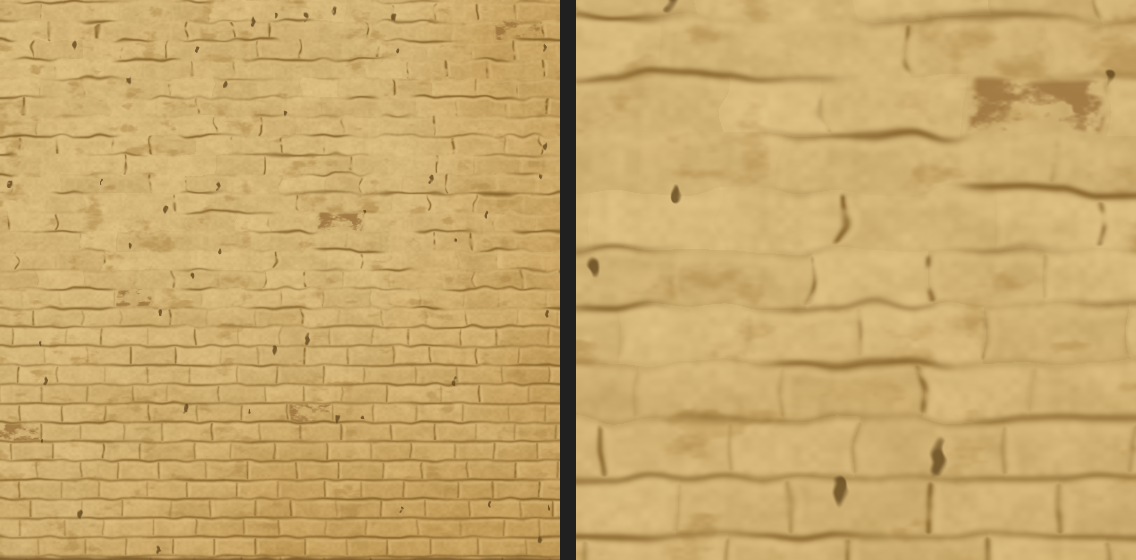
Left, the full canvas; right, a detail of the centre.
This texture is drawn by a WebGL 1 fragment shader. Its source:

```glsl
precision highp float;
// Sunlit brick wall under thick ochre paint, in an uneven running bond.
// Each joint is a shadow beside a highlight, broken up by noise; the paint
// fills the upper joints, and stains, chips and peeled bricks add wear.

uniform vec2 u_resolution;

float hash(vec2 p) {
  return fract(sin(dot(p, vec2(127.1, 311.7))) * 43758.5453);
}

float noise(vec2 p) {
  vec2 i = floor(p), f = fract(p);
  f = f * f * (3.0 - 2.0 * f);
  return mix(mix(hash(i), hash(i + vec2(1, 0)), f.x),
             mix(hash(i + vec2(0, 1)), hash(i + vec2(1, 1)), f.x), f.y);
}

float fbm(vec2 p) {
  float sum = 0.0, gain = 0.533;
  for (int i = 0; i < 4; i++) {
    sum += gain * noise(p);
    p = p * 2.03 + 17.3;
    gain *= 0.5;
  }
  return sum;
}

// Soft ridge of the given half width around zero
float ridge(float d, float w) {
  return exp(-d * d / (w * w));
}

// Sparse dark chips, one candidate per cell
float chips(vec2 p) {
  vec2 cell = floor(p);
  float present = step(0.87, hash(cell + 5.7));
  vec2 center = 0.3 + 0.4 * vec2(hash(cell + 1.3), hash(cell + 8.1));
  vec2 d = (fract(p) - center) * vec2(1.3, 0.8);
  d += 0.12 * (noise(p * 9.0) - 0.5);
  float size = mix(0.06, 0.15, hash(cell + 3.9));
  return present * (1.0 - smoothstep(size * 0.4, size, length(d)));
}

void main() {
  vec2 uv = gl_FragCoord.xy / u_resolution;
  float crisp = 1.0 - smoothstep(0.32, 0.55, uv.y + 0.12 * (fbm(uv * 5.0) - 0.5));

  // Brick grid with slightly wavering edges
  vec2 waver = vec2(noise(uv * 60.0), noise(uv * 45.0 + 31.0)) - 0.5;
  vec2 p = uv * vec2(12.8, 29.3) - vec2(0.0, 0.2);
  p += waver * mix(vec2(0.12, 0.26), vec2(0.05, 0.13), crisp);
  float row = floor(p.y);
  float x = p.x + 0.5 * mod(row, 2.0) + 0.25 * hash(vec2(row, 2.0));
  float edge = floor(x + 0.5);
  float dx = x - edge - 0.28 * (hash(vec2(edge, row)) - 0.5);
  float bed = floor(p.y + 0.5);
  float dy = p.y - bed;
  vec2 brick = vec2(edge - step(dx, 0.0), row);

  // Joint strength varies along each bed and from one upright to the next
  float bedBreak = noise(vec2(uv.x * 17.0, bed * 7.3));
  float bedDepth = mix(smoothstep(0.38, 0.88, bedBreak), 0.35 + 0.65 * bedBreak, crisp);
  float upBreak = hash(vec2(edge + 41.0, row)) * (0.5 + 0.7 * noise(p * vec2(3.0, 5.0)));
  float upDepth = mix(smoothstep(0.4, 0.95, upBreak), 0.25 + 0.65 * upBreak, crisp);
  float inRow = smoothstep(0.0, 0.12, fract(p.y)) * smoothstep(1.0, 0.85, fract(p.y));

  float shade = max(bedDepth * ridge(dy, 0.075), upDepth * ridge(dx, 0.026) * inRow);
  float shine = max((0.3 + 0.5 * bedBreak) * ridge(dy + 0.17, 0.08),
                    (0.35 + 0.5 * upBreak) * ridge(dx - 0.065, 0.035) * inRow);

  // Paint: pale at upper left, warmer towards the right and the bottom
  float warm = smoothstep(0.62, 1.05, uv.x + 0.3 * (fbm(uv * 6.0) - 0.5));
  warm = max(warm * 0.75, smoothstep(0.55, -0.1, uv.y) * smoothstep(-0.2, 0.7, uv.x));
  warm += 0.4 * (fbm(uv * vec2(8.0, 14.0) + 9.0) - 0.5);
  vec3 color = mix(vec3(0.83, 0.71, 0.47), vec3(0.765, 0.61, 0.345), clamp(warm, 0.0, 1.0));
  color += vec3(1.0, 1.05, 1.1) * 0.04 * (hash(brick + 23.0) - 0.5);
  color += 0.07 * (fbm(uv * vec2(45.0, 70.0)) - 0.5);
  color += 0.035 * (noise(uv * 200.0) - 0.5);

  // Dirt smudges
  float dirt = smoothstep(0.6, 0.82, fbm(uv * vec2(30.0, 48.0) + 60.0));
  color = mix(color, vec3(0.67, 0.52, 0.27), 0.5 * dirt);

  // Relief of the joints
  color = mix(color, vec3(0.87, 0.75, 0.51), 0.55 * shine);
  color = mix(color, vec3(0.47, 0.33, 0.11), 0.72 * shade);

  // A few bricks with peeled paint, then scattered chips
  float body = inRow * smoothstep(0.02, 0.1, abs(dx));
  float peeled = step(0.985, hash(brick + 77.0)) * body;
  peeled *= smoothstep(0.4, 0.6, fbm(uv * vec2(55.0, 75.0) + 4.0));
  color = mix(color, vec3(0.60, 0.44, 0.23), 0.8 * peeled);
  color = mix(color, vec3(0.36, 0.25, 0.09), 0.75 * chips(uv * vec2(19.0, 17.0)));

  // Dark foot of the wall
  float foot = 1.0 - smoothstep(0.002, 0.009, uv.y + 0.004 * noise(uv * 40.0));
  color = mix(color, vec3(0.40, 0.27, 0.10), 0.7 * foot);

  gl_FragColor = vec4(color, 1.0);
}
```
